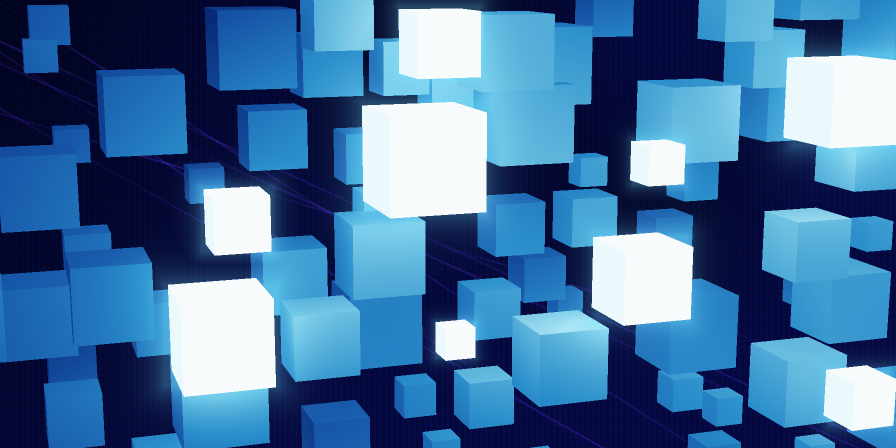
This background is drawn by a Shadertoy shader. Its source:

```glsl
// Floating blue cubes lit by glowing white ones over a dark navy grid.
#define CUBES 78
#define GLOWING 9
#define FOCAL 3.0
#define YAW 0.33
#define PITCH 0.2
#define SEED vec2(0.47, 0.66)
#define GLOW_SIZE vec2(0.22, 0.07)
#define BLUE_SIZE vec2(0.06, 0.19)
#define LIGHT 3.2
#define HALO 0.5
#define GRID_LINES 80.0
#define SAMPLES 2

struct Cube { vec2 screen; float size; float depth; float tone; };

vec4 hash4(float n) {
    return fract(sin((n + 1.0) * vec4(12.9898, 78.233, 39.346, 93.989)) * 43758.5453);
}

float hash2(vec2 p) {
    return fract(sin(dot(p, vec2(12.9898, 78.233))) * 43758.5453);
}

float noise(vec2 p) {
    vec2 i = floor(p), f = fract(p);
    f = f * f * (3.0 - 2.0 * f);
    return mix(mix(hash2(i), hash2(i + vec2(1, 0)), f.x),
               mix(hash2(i + vec2(0, 1)), hash2(i + vec2(1, 1)), f.x), f.y);
}

// View space to the shared frame of all cubes.
vec3 toCubeFrame(vec3 v) {
    float c = cos(PITCH), s = sin(PITCH);
    v.yz = vec2(c * v.y + s * v.z, c * v.z - s * v.y);
    c = cos(YAW); s = sin(YAW);
    v.xz = vec2(c * v.x - s * v.z, c * v.z + s * v.x);
    return v;
}

// Evenly scattered cubes; the first ones glow and float in front.
Cube getCube(int i) {
    vec4 h = hash4(float(i));
    vec2 uv = fract(SEED + float(i) * vec2(0.75488, 0.56984));
    if (i < GLOWING) {
        float size = mix(GLOW_SIZE.x, GLOW_SIZE.y, float(i) / float(GLOWING - 1));
        return Cube((uv - 0.5) * vec2(1.84, 0.92), size, 1.0 + 0.08 * h.x, 1.0);
    }
    uv.x = mix(uv.x, sqrt(uv.x), 0.35);
    uv += 0.08 * (h.xy - 0.5);
    float size = mix(BLUE_SIZE.x, BLUE_SIZE.y, h.z);
    return Cube((uv - 0.5) * vec2(2.2, 1.14), size, 1.34 - 0.14 * (h.z + h.w), h.w);
}

vec3 cubeCenter(Cube c) { return toCubeFrame(vec3(c.screen, -FOCAL)) * c.depth; }

vec3 blueRamp(float k) {
    vec3 col = mix(vec3(0.03, 0.16, 0.46), vec3(0.09, 0.34, 0.66), clamp(k, 0.0, 1.0));
    col = mix(col, vec3(0.16, 0.55, 0.79), clamp(k - 1.0, 0.0, 1.0));
    col = mix(col, vec3(0.42, 0.75, 0.88), clamp(k - 2.0, 0.0, 1.0));
    return mix(col, vec3(0.68, 0.90, 0.96), clamp(k - 3.0, 0.0, 1.0));
}

vec3 background(vec2 p) {
    float shade = 0.35 + 0.7 * noise(p * 2.2 + 4.0) + 0.25 * p.x - 0.45 * p.y;
    vec3 col = mix(vec3(0.0, 0.01, 0.08), vec3(0.02, 0.035, 0.25), clamp(shade, 0.0, 1.0));
    vec2 wave = 0.5 + 0.5 * cos(6.28318 * GRID_LINES * p);
    col *= 0.82 + 0.28 * wave.x + 0.12 * wave.y;
    // Faint violet streaks fanning out from the upper left
    for (int i = 0; i < 6; i++) {
        vec4 h = hash4(float(i) + 200.0);
        float d = abs(p.y - 0.42 + 0.3 * h.x + (0.2 + 0.5 * h.y) * (p.x + 0.8));
        col += vec3(0.13, 0.06, 0.28) * smoothstep(0.004, 0.0, d) * noise(p * 5.0 + h.zw * 9.0);
    }
    return col;
}

vec3 shadeBlue(vec3 pos, vec3 n, Cube c, vec3 local) {
    float light = 0.0;
    for (int j = 0; j < GLOWING; j++) {
        Cube g = getCube(j);
        vec3 l = cubeCenter(g) - pos;
        float d2 = dot(l, l);
        light += g.size * g.size * (0.15 + max(dot(n, l) * inversesqrt(d2), 0.0)) / (d2 + 0.01);
    }
    float face = dot(abs(n), vec3(-0.3, 0.1, 0.0));
    float gradient = (c.tone - 0.6) * local.y + 0.15 * local.x;
    float k = 0.75 + 0.9 * c.tone + 0.55 * c.screen.x + face + 0.5 * gradient;
    return blueRamp(k + min(LIGHT * light, 2.0));
}

vec3 render(vec2 p) {
    vec3 ray = toCubeFrame(vec3(p, -FOCAL)), normal = vec3(0), local = vec3(0);
    float nearest = 1e5, halo = 0.0;
    int hit = -1;
    for (int i = 0; i < CUBES; i++) {
        Cube c = getCube(i);
        vec2 q = abs(p - c.screen);
        if (i < GLOWING) {
            float d = length(max(q - c.size * vec2(0.62, 0.56), 0.0));
            halo = max(halo, exp(-d * 5.5 / c.size));
        }
        if (max(q.x, q.y) > c.size) continue;
        // Slab test from the eye at the origin
        vec3 center = cubeCenter(c);
        float r = 0.5 * c.size * c.depth;
        vec3 mid = center / ray, span = abs(r / ray);
        vec3 t0 = mid - span, t1 = mid + span;
        float enter = max(max(t0.x, t0.y), t0.z);
        if (enter < min(min(t1.x, t1.y), t1.z) && enter < nearest) {
            nearest = enter;
            hit = i;
            normal = -sign(ray) * step(t0.yzx, t0) * step(t0.zxy, t0);
            local = (ray * enter - center) / r;
        }
    }
    if (hit >= 0 && hit < GLOWING)
        return vec3(0.97, 0.985, 0.99) - vec3(0.05, 0.01, 0.0) * abs(normal.x);
    vec3 col = hit < 0 ? background(p) : shadeBlue(ray * nearest, normal, getCube(hit), local);
    float strength = HALO * halo * (hit < 0 ? 0.6 : 1.0);
    return mix(col, vec3(0.45, 0.88, 1.0), strength);
}

void mainImage(out vec4 fragColor, in vec2 fragCoord) {
    vec3 sum = vec3(0);
    for (int i = 0; i < SAMPLES * SAMPLES; i++) {
        vec2 offset = (vec2(i % SAMPLES, i / SAMPLES) + 0.5) / float(SAMPLES) - 0.5;
        sum += render((fragCoord + offset - 0.5 * iResolution.xy) / iResolution.y);
    }
    fragColor = vec4(sum / float(SAMPLES * SAMPLES), 1.0);
}
```
